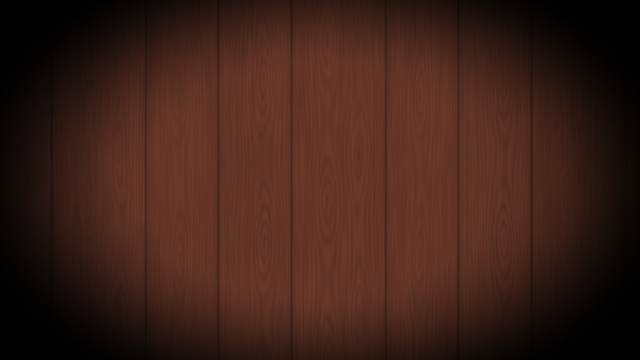
A WebGL 1 fragment shader for this texture:

```glsl
precision mediump float;
// Stained vertical wood planks with cathedral grain, lit by a soft oval vignette.
uniform vec2 u_resolution;

#define WOOD_COLOR vec3(0.397, 0.212, 0.157)
#define PLANK_PERIOD 0.6667
#define PLANK_START 0.405
#define SEAM_DEPTH 0.24
#define RING_SPACING 0.0092
#define RING_CONTRAST 0.085
#define FIBRE_CONTRAST 0.09
#define STAIN_CONTRAST 0.07
#define EYE_PERIOD 0.45
#define VIGNETTE_SHAPE vec2(1.06, 0.89)
#define VIGNETTE_INNER 0.53
#define VIGNETTE_OUTER 1.20

float hash(vec2 p) {
  vec3 q = fract(vec3(p.xyx) * 0.1031);
  q += dot(q, q.yzx + 33.33);
  return fract((q.x + q.y) * q.z);
}

float noise(vec2 p) {
  vec2 cell = floor(p);
  vec2 f = fract(p);
  f = f * f * (3.0 - 2.0 * f);
  float low = mix(hash(cell), hash(cell + vec2(1.0, 0.0)), f.x);
  float high = mix(hash(cell + vec2(0.0, 1.0)), hash(cell + 1.0), f.x);
  return mix(low, high, f.y);
}

// Stretched radius around growth eyes repeating up a vertical axis.
float ringRadius(vec2 p, float axis, float eyeHeight, float stretch) {
  float dy = sin((p.y - eyeHeight) * 3.14159 / EYE_PERIOD) * EYE_PERIOD / 3.14159;
  return length(vec2(p.x - axis, dy * stretch));
}

float smoothMin(float a, float b, float k) {
  float h = clamp(0.5 + 0.5 * (b - a) / k, 0.0, 1.0);
  return mix(b, a, h) - k * h * (1.0 - h);
}

// Ring field for the three planks of one repeat.
float growthField(vec2 p, float plank) {
  if (plank < 0.5) return ringRadius(p, 0.093, 0.282, 0.19);
  if (plank < 1.5) return ringRadius(p, 0.327, 0.330, 0.23);
  float left = ringRadius(p, 0.505, 0.440, 0.20);
  float right = ringRadius(p, 0.592, 0.570, 0.17);
  return smoothMin(left, right, 0.02);
}

void main() {
  vec2 uv = gl_FragCoord.xy / u_resolution;
  vec2 p = uv * vec2(16.0 / 9.0, 1.0);
  float pixel = 1.0 / u_resolution.y;

  // Plank layout: two narrow boards and a wide one.
  float repeatId = floor((p.x - PLANK_START) / PLANK_PERIOD);
  vec2 local = vec2(p.x - PLANK_START - repeatId * PLANK_PERIOD, p.y);
  float plank = step(0.2015, local.x) + step(0.405, local.x);
  float seam = min(min(local.x, PLANK_PERIOD - local.x),
                   min(abs(local.x - 0.2015), abs(local.x - 0.405)));

  // Wavering growth rings, faded where they become finer than a pixel.
  vec2 seed = vec2(plank * 17.0, repeatId * 5.0 + 20.0);
  vec2 warped = local;
  warped.x += (noise(local * vec2(13.0, 5.0) + seed) - 0.5) * 0.018;
  warped.x += (noise(local * vec2(45.0, 17.0) + seed) - 0.5) * 0.004;
  float radius = growthField(warped, plank);
  float phase = radius / RING_SPACING + noise(local * vec2(24.0, 3.0) + seed) * 0.8;
  float rings = sin(phase * 6.28318);
  rings = rings * 0.75 - 0.25 * rings * rings;
  float resolved = 1.0 - smoothstep(0.3, 0.6, pixel / RING_SPACING);
  float patchy = mix(0.3, 1.0, noise(local * vec2(18.0, 2.6) + seed + 7.0));
  float heart = mix(0.55, 1.0, exp(-radius * 22.0));

  // Fibres, broad stain bands and board tone.
  float fibre = noise(local * vec2(260.0, 7.0) + seed) - 0.5;
  fibre += 0.5 * (noise(local * vec2(120.0, 22.0) + seed) - 0.5);
  float stain = noise(local * vec2(16.0, 2.2) + seed) - 0.5;
  stain += 0.5 * (noise(local * vec2(7.0, 9.0) + seed + 3.0) - 0.5);
  float tone = 1.0 + RING_CONTRAST * rings * resolved * patchy * heart;
  tone += FIBRE_CONTRAST * fibre + STAIN_CONTRAST * stain;
  tone += (hash(vec2(plank, 4.0)) - 0.5) * 0.025;

  // Narrow joints with a faint shaded bevel.
  float joint = 1.0 - smoothstep(0.0005, 0.0022 + pixel, seam);
  tone *= 1.0 - SEAM_DEPTH * joint - 0.07 * exp(-seam * 110.0);

  // Oval light falling to black at the corners.
  float reach = length((uv * 2.0 - 1.0) * VIGNETTE_SHAPE);
  float light = 1.0 - smoothstep(VIGNETTE_INNER, VIGNETTE_OUTER, reach);
  gl_FragColor = vec4(WOOD_COLOR * tone * light, 1.0);
}
```
